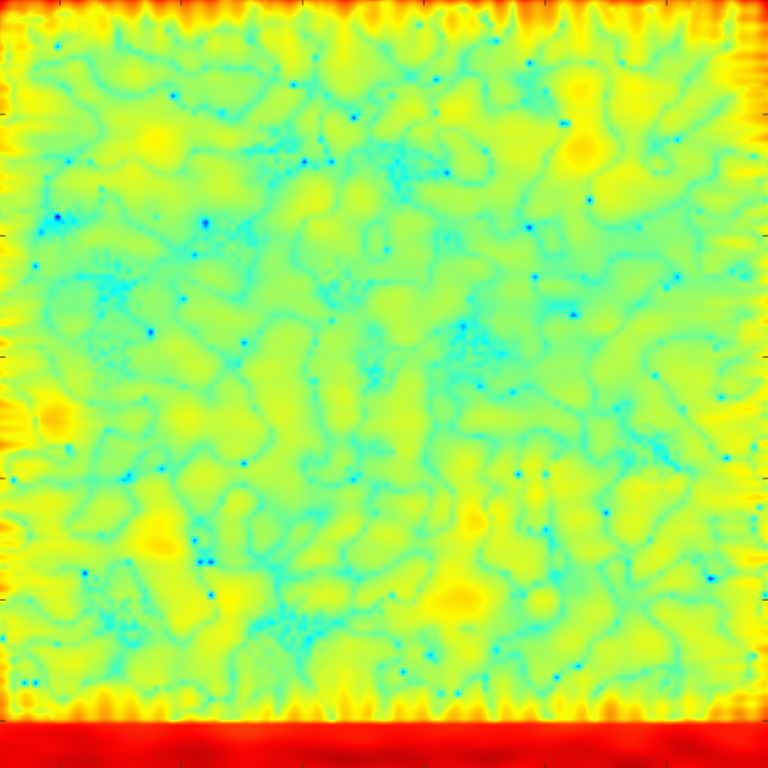
Write a three.js fragment shader that draws this background.

```glsl
// Rainbow heat map of a log-scaled noise field with hot borders and a red base band.
varying vec2 vUv;

const float CELLS = 140.0;        // samples across the map
const float BASE_LEVEL = 0.553;
const float LOG_GAIN = 0.037;     // depth of the zero-crossing lines
const float LOG_FLOOR = 0.008;
const float FIELD_SCALE = 13.0;
const float BAND_TOP = 0.06;      // upper edge of the red band
const float TEETH = 29.0;         // columns along top and bottom
const float DOT_CHANCE = 0.026;
const float DOT_DEPTH = 0.32;
const float TICK_STEP = 0.158;
const vec2 TICK_START = vec2(0.078, 0.061);
const vec3 TICK_COLOR = vec3(0.25, 0.22, 0.05);

// Patches: centre x, centre y, radius
const int PATCHES = 12;
const vec3 WARM[PATCHES] = vec3[PATCHES](
  vec3(0.77, 0.80, 0.06), vec3(0.81, 0.88, 0.06), vec3(0.57, 0.84, 0.04),
  vec3(0.17, 0.79, 0.05), vec3(0.28, 0.20, 0.05), vec3(0.21, 0.30, 0.04),
  vec3(0.58, 0.20, 0.06), vec3(0.62, 0.33, 0.05), vec3(0.69, 0.37, 0.04),
  vec3(0.41, 0.72, 0.03), vec3(0.98, 0.90, 0.04), vec3(0.07, 0.45, 0.04));
const vec3 COOL[PATCHES] = vec3[PATCHES](
  vec3(0.36, 0.80, 0.04), vec3(0.53, 0.775, 0.04), vec3(0.31, 0.69, 0.03),
  vec3(0.45, 0.63, 0.03), vec3(0.15, 0.63, 0.04), vec3(0.08, 0.71, 0.03),
  vec3(0.14, 0.53, 0.03), vec3(0.49, 0.52, 0.03), vec3(0.62, 0.55, 0.04),
  vec3(0.16, 0.20, 0.04), vec3(0.38, 0.18, 0.05), vec3(0.85, 0.41, 0.04));

vec2 hash(vec2 p) {
  vec3 q = fract(p.xyx * vec3(0.1031, 0.1030, 0.0973));
  q += dot(q, q.yzx + 33.33);
  return fract((q.xx + q.yz) * q.zy);
}

float cornerSlope(vec2 corner, vec2 offset) {
  return dot(hash(corner) * 2.6 - 1.3, offset);
}

float gradientNoise(vec2 p) {
  vec2 i = floor(p);
  vec2 f = p - i;
  vec2 u = f * f * (3.0 - 2.0 * f);
  vec2 e = vec2(1.0, 0.0);
  return mix(
    mix(cornerSlope(i, f), cornerSlope(i + e, f - e), u.x),
    mix(cornerSlope(i + e.yx, f - e.yx), cornerSlope(i + e.xx, f - e.xx), u.x), u.y);
}

float bell(float x) { return exp(-x * x); }

// Detail of one sample cell: contour lines, cool speckle and isolated minima
float cellDetail(vec2 cell, float gain, float cool, float dotDepth) {
  vec2 p = (cell + 0.5) / CELLS * FIELD_SCALE;
  float field = abs(gradientNoise(p + 3.7)
    + 0.45 * gradientNoise(p * vec2(1.7, 2.1) + 31.0));
  vec2 grain = hash(cell + 61.0);
  float nearLine = 1.0 - smoothstep(0.05, 0.16, field);
  float dotMask = step(1.0 - DOT_CHANCE * nearLine, grain.x);
  float speckle = grain.y * grain.y;
  return gain * log((field + LOG_FLOOR) / 0.25)
    - cool * 0.13 * speckle - dotMask * dotDepth * mix(0.25, 1.0, speckle);
}

// Rainbow ramp with slightly muted peaks
vec3 rainbow(float level) {
  vec3 ramp = clamp(1.5 - abs(4.0 * level - vec3(3.0, 2.0, 1.0)), 0.0, 1.0);
  return mix(ramp, vec3(0.5), 0.02);
}

void main() {
  vec2 p = vUv;
  float top = 1.0 - p.y;
  float rise = p.y - BAND_TOP;
  float side = min(p.x, 1.0 - p.x);
  float middle = bell((p.y - 0.6) / 0.17);

  // Warm and cool patches
  float warm = 0.0;
  float cool = 0.0;
  for (int i = 0; i < PATCHES; i++) {
    warm = max(warm, 1.0 - length(p - WARM[i].xy) / (1.8 * WARM[i].z));
    cool = max(cool, 1.0 - length(p - COOL[i].xy) / (1.8 * COOL[i].z));
  }
  warm = smoothstep(0.0, 1.0, warm);
  cool = smoothstep(0.0, 1.0, cool);

  // Broad drift and a greener middle
  float drift = gradientNoise(p * 5.0 + 9.0);
  float level = BASE_LEVEL + 0.035 * drift - 0.03 * middle + 0.075 * warm - 0.025 * cool;
  level += 0.04 * gradientNoise(p * vec2(18.0, 34.0) + 50.0);

  // Streaked side borders
  float streak = gradientNoise(p * vec2(16.0, 75.0) + 80.0);
  level += 0.095 * exp(-side / 0.035) + 0.1 * streak * exp(-side / 0.06);

  // Toothed top and bottom borders
  float tooth = cos(6.2832 * (p.x * TEETH + 0.4 * drift));
  level += 0.13 * (bell(top / 0.042) + 0.85 * bell(rise / 0.035));
  level += 0.03 * tooth * (bell(top / 0.065) + bell(rise / 0.055));
  level += 0.12 * exp(-top / 0.006);

  // Linear blend of the detail in neighbouring cells
  float gain = LOG_GAIN * (1.0 - 0.3 * middle);
  float dotDepth = DOT_DEPTH * smoothstep(0.0, 0.05, min(rise, top));
  vec2 grid = p * CELLS - 0.5;
  vec2 cell = floor(grid);
  vec2 blend = grid - cell;
  float detail = 0.0;
  for (int k = 0; k < 4; k++) {
    vec2 corner = vec2(mod(float(k), 2.0), floor(float(k) / 2.0));
    vec2 weight = mix(1.0 - blend, blend, corner);
    detail += weight.x * weight.y * cellDetail(cell + corner, gain, cool, dotDepth);
  }

  // Solid hot band
  float band = 0.845 + 0.06 * clamp(-rise / 0.045, 0.0, 1.0)
    + 0.05 * gradientNoise(p * vec2(14.0, 32.0));
  level = mix(band, level + detail, smoothstep(-0.005, 0.005, rise));

  // Small axis ticks on the border
  vec2 tickGap = abs(mod(p - TICK_START + 0.5 * TICK_STEP, TICK_STEP) - 0.5 * TICK_STEP);
  vec2 tick = (1.0 - smoothstep(0.0005, 0.002, tickGap))
    * (1.0 - smoothstep(0.005, 0.009, min(p, 1.0 - p).yx));
  gl_FragColor = vec4(mix(rainbow(level), TICK_COLOR, 0.6 * max(tick.x, tick.y)), 1.0);
}
```
